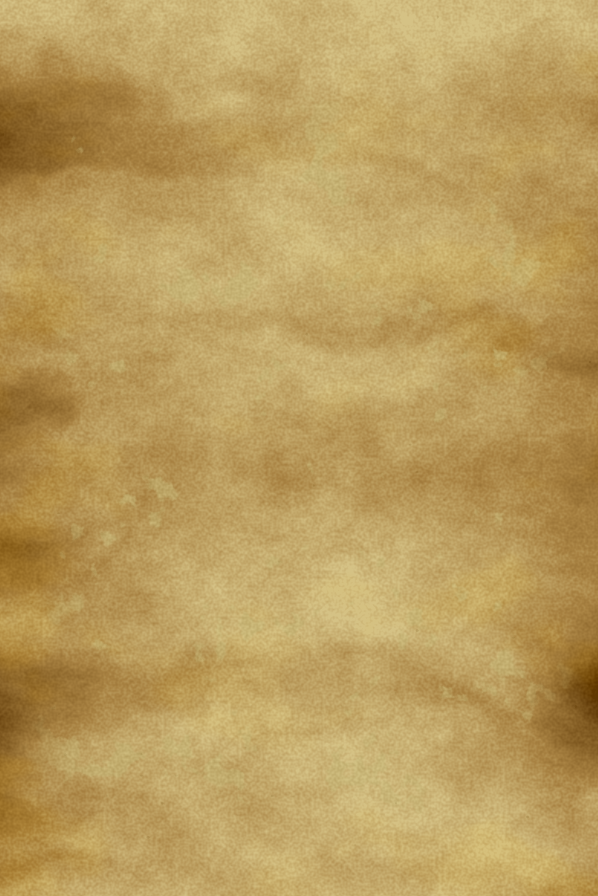
This texture is drawn by a Shadertoy shader. Its source:

```glsl
// Aged, stained parchment: soft horizontal clouds of tan and straw, darker
// smoky sides, pale ragged blotches and a fine paper grain. All layers are
// gradient-noise fbm summed into one tone, which a colour ramp then tints.

vec2 randomGradient(vec2 cell) {
    vec3 q = fract(cell.xyx * 0.1031);
    q += dot(q, q.yzx + 33.33);
    float angle = 6.2832 * fract((q.x + q.y) * q.z);
    return vec2(cos(angle), sin(angle));
}

float gradientNoise(vec2 p) {
    vec2 i = floor(p), f = p - i;
    vec2 u = f * f * f * (f * (f * 6.0 - 15.0) + 10.0);
    vec2 e = vec2(0.0, 1.0);
    float low = mix(dot(randomGradient(i), f),
                    dot(randomGradient(i + e.yx), f - e.yx), u.x);
    float high = mix(dot(randomGradient(i + e), f - e),
                     dot(randomGradient(i + 1.0), f - 1.0), u.x);
    return mix(low, high, u.y);
}

float fbm(vec2 p) {
    float sum = 0.0, amplitude = 1.0;
    for (int octave = 0; octave < 5; octave++) {
        sum += amplitude * gradientNoise(p);
        p = mat2(1.6, 1.2, -1.2, 1.6) * p + 17.3;
        amplitude *= 0.5;
    }
    return sum;
}

// Brown to tan to straw; tones below 0 fall off into deep umber
vec3 parchmentRamp(float tone) {
    vec3 brown = vec3(0.49, 0.34, 0.12);
    vec3 ochreTan = vec3(0.66, 0.51, 0.26);
    vec3 straw = vec3(0.80, 0.71, 0.47);
    vec3 color = mix(brown, ochreTan, clamp(tone / 0.55, -0.7, 1.0));
    return mix(color, straw, clamp((tone - 0.55) / 0.45, 0.0, 1.25));
}

void mainImage(out vec4 fragColor, in vec2 fragCoord) {
    vec2 uv = fragCoord / iResolution.xy;
    vec2 p = fragCoord / iResolution.y;
    float side = abs(2.0 * uv.x - 1.0);

    // Broad clouds, flatter smoky streaks and small mottling
    vec2 warp = vec2(fbm(p * 3.0 + 4.7), fbm(p * 3.0 + 31.2));
    float clouds = fbm(p * vec2(2.6, 4.6) + 0.35 * warp + 8.4);
    float streaks = fbm(p * vec2(1.8, 8.0) + 0.35 * warp + 52.6);
    float mottle = fbm(p * vec2(13.0, 16.0) + 70.1);
    float crumbs = fbm(p * vec2(48.0, 56.0) + 37.9);

    float tone = 0.875 + 0.31 * clouds + 0.14 * mottle + 0.09 * crumbs;
    tone -= 0.20 * smoothstep(0.05, 0.60, streaks);

    // Lighter top and bottom, darker sides
    tone += 0.12 * (smoothstep(0.78, 0.98, uv.y) + 1.0 - smoothstep(0.03, 0.16, uv.y));
    float edge = pow(side, 2.5) * smoothstep(-0.15, 0.15, uv.y)
               * (1.0 - smoothstep(0.86, 1.08, uv.y));
    tone -= edge * (0.36 + 0.55 * streaks);

    // Scorched smudges low on both sides
    float smudge = (uv.y - mix(0.20, 0.25, uv.x) + 0.04 * warp.x) / 0.05;
    tone -= 0.55 * exp(-smudge * smudge) * pow(side, 6.0);

    // Fine fibrous grain
    float grain = gradientNoise(p * 310.0 + 3.3) + 0.6 * gradientNoise(p * vec2(170.0, 215.0));
    tone += 0.17 * grain;
    vec3 color = parchmentRamp(tone);

    // Ochre stains, stronger toward the sides
    float ochre = smoothstep(0.05, 0.50, fbm(p * vec2(4.0, 7.0) + 91.5) + 0.3 * mottle);
    color += ochre * (0.35 + 0.65 * side) * vec3(0.005, -0.010, -0.055);

    // Small pale, slightly green blotches with ragged outlines, gathered in groups
    float blotch = fbm(p * vec2(10.0, 11.5) + 0.6 * warp + 23.8)
                 + 0.55 * fbm(p * 42.0 + 12.9) + 0.35 * clouds;
    float pale = smoothstep(0.40, 0.62, blotch) * (1.0 - smoothstep(0.65, 1.0, side))
               * smoothstep(0.04, 0.14, uv.y) * (1.0 - smoothstep(0.82, 0.95, uv.y));
    color = mix(color, vec3(0.77, 0.71, 0.46) + 0.06 * grain, 0.55 * pale);

    // Sparse dark specks
    float speck = smoothstep(0.52, 0.66, gradientNoise(p * 130.0 + 44.0));
    color -= 0.05 * speck;

    fragColor = vec4(clamp(color, 0.0, 1.0), 1.0);
}
```
